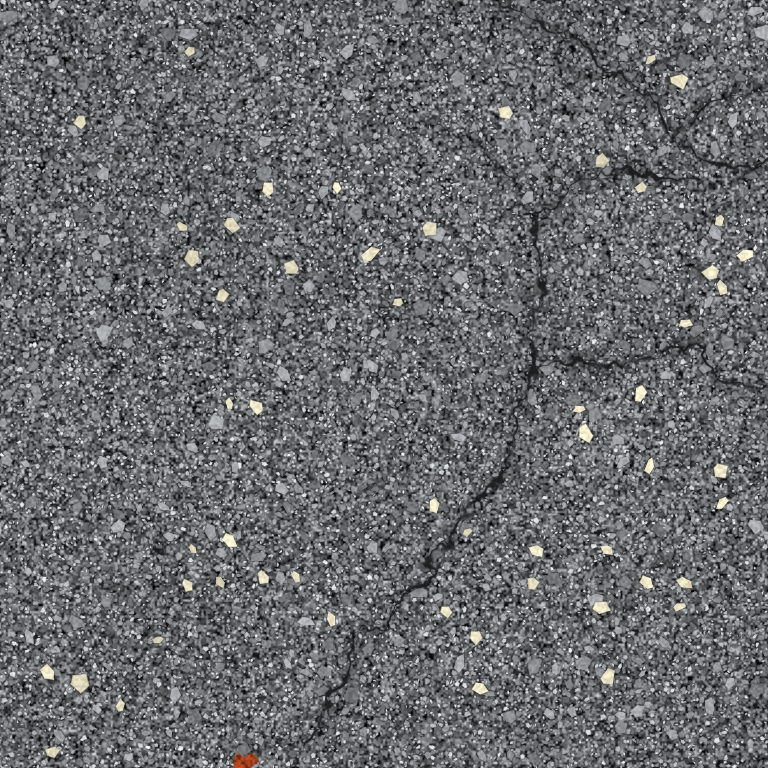
Reproduce this texture procedurally as a Shadertoy shader.

```glsl
const vec3 COOL_GREY = vec3(0.978, 1.0, 1.022);
const vec3 CREAM = vec3(0.95, 0.92, 0.80);
const vec3 RUST = vec3(0.58, 0.23, 0.10);

float hash(vec2 p) {
    vec3 q = fract(vec3(p.xyx) * 0.1031);
    q += dot(q, q.yzx + 33.33);
    return fract((q.x + q.y) * q.z);
}

float noise(vec2 p) {
    vec2 cell = floor(p), f = fract(p);
    f = f * f * (3.0 - 2.0 * f);
    float low = mix(hash(cell), hash(cell + vec2(1, 0)), f.x);
    float high = mix(hash(cell + vec2(0, 1)), hash(cell + vec2(1, 1)), f.x);
    return mix(low, high, f.y);
}

// Coverage of a shape from its signed distance
float fill(float dist, float soft) {
    return 1.0 - smoothstep(-soft, soft, dist);
}

// Irregular, slightly stretched five-sided chip
float chipDistance(vec2 p, float radius, vec2 id) {
    float turn = 6.2832 * hash(id + 11.3);
    p = mat2(cos(turn), sin(turn), -sin(turn), cos(turn)) * p;
    p.y *= 1.0 + 0.8 * hash(id + 23.7);
    float dist = -1.0;
    for (int k = 0; k < 5; k++) {
        float vary = hash(id + 5.1 * float(k) + 37.0);
        float angle = 1.2566 * float(k) + 0.6 * vary;
        dist = max(dist, dot(p, vec2(cos(angle), sin(angle))) - radius * (0.72 + 0.4 * vary));
    }
    return dist;
}

// Scatters chips on a jittered grid over the ground colour
vec3 scatterChips(vec3 ground, vec2 p, float scale, float density, vec2 sizes,
                  vec3 darkTone, vec3 lightTone, float grain, float soft) {
    vec2 cell = floor(p * scale), nearestId = cell;
    float nearest = 1.0;
    for (int y = -1; y <= 1; y++)
    for (int x = -1; x <= 1; x++) {
        vec2 corner = cell + vec2(x, y);
        vec2 id = corner + scale * 1.37;
        if (hash(id) > density) continue;
        vec2 centre = corner + 0.2 + 0.6 * vec2(hash(id + 3.1), hash(id + 7.9));
        float radius = mix(sizes.x, sizes.y, hash(id + 15.5));
        float dist = chipDistance(p * scale - centre, radius, id);
        if (dist < nearest) {
            nearest = dist;
            nearestId = id;
        }
    }
    float dist = nearest / scale;
    vec3 stone = mix(darkTone, lightTone, hash(nearestId + 51.0)) + 0.16 * grain;
    ground *= 1.0 - 0.22 * fill(dist - 0.0015, 0.0018);
    return mix(ground, stone, fill(dist, soft));
}

float segmentDistance(vec2 p, vec2 a, vec2 b) {
    vec2 along = b - a;
    return length(p - a - along * clamp(dot(p - a, along) / dot(along, along), 0.0, 1.0));
}

float pathDistance(vec2 p, vec2 path[5]) {
    float dist = 9.0;
    for (int i = 0; i < 4; i++) dist = min(dist, segmentDistance(p, path[i], path[i + 1]));
    return dist;
}

// Distance to the branching crack network
float crackDistance(vec2 p) {
    vec2 upper[5] = vec2[5](vec2(0.625, 1.01), vec2(0.73, 0.955), vec2(0.84, 0.885), vec2(0.905, 0.80), vec2(1.01, 0.785));
    vec2 fork[5] = vec2[5](vec2(0.89, 0.84), vec2(0.90, 0.855), vec2(0.93, 0.873), vec2(0.97, 0.884), vec2(1.01, 0.89));
    vec2 bend[5] = vec2[5](vec2(0.90, 0.768), vec2(0.78, 0.78), vec2(0.70, 0.72), vec2(0.70, 0.62), vec2(0.684, 0.48));
    vec2 trunk[5] = vec2[5](vec2(0.684, 0.48), vec2(0.638, 0.362), vec2(0.54, 0.238), vec2(0.469, 0.167), vec2(0.404, 0.03));
    vec2 side[5] = vec2[5](vec2(0.684, 0.52), vec2(0.78, 0.53), vec2(0.90, 0.545), vec2(0.96, 0.505), vec2(1.01, 0.49));
    vec2 hairline[5] = vec2[5](vec2(0.56, 0.85), vec2(0.60, 0.82), vec2(0.63, 0.80), vec2(0.67, 0.765), vec2(0.70, 0.72));
    float strong = min(min(pathDistance(p, upper), pathDistance(p, bend)), pathDistance(p, trunk));
    float thin = min(pathDistance(p, fork), pathDistance(p, side)) + 0.0006;
    return min(min(strong, thin), pathDistance(p, hairline) + 0.0018);
}

void mainImage(out vec4 fragColor, in vec2 fragCoord) {
    vec2 p = fragCoord / iResolution.y;
    float soft = max(0.0012, 0.75 / iResolution.y);

    // Gritty binder
    float fine = noise(p * 330.0) - 0.5;
    float coarse = noise(p * 170.0 + 40.0) - 0.5;
    vec3 col = COOL_GREY * (0.41 + 0.62 * fine + 0.36 * coarse);

    // Grey aggregate, then pale chips
    col = scatterChips(col, p, 130.0, 0.75, vec2(0.22, 0.48), COOL_GREY * 0.27, COOL_GREY * 0.66, fine, soft);
    col = scatterChips(col, p, 75.0, 0.45, vec2(0.18, 0.42), COOL_GREY * 0.34, COOL_GREY * 0.68, fine, soft);
    col = scatterChips(col, p, 190.0, 0.16, vec2(0.25, 0.45), COOL_GREY * 0.68, COOL_GREY * 0.92, fine, soft);
    col = scatterChips(col, p, 95.0, 0.20, vec2(0.14, 0.36), COOL_GREY * 0.64, COOL_GREY * 0.90, fine, soft);
    col = scatterChips(col, p, 34.0, 0.22, vec2(0.18, 0.36), COOL_GREY * 0.44, COOL_GREY * 0.70, fine, soft);
    col = scatterChips(col, p, 22.0, 0.11, vec2(0.14, 0.25), CREAM * 0.90, CREAM, fine, soft);
    col *= 0.96 + 0.08 * noise(p * 5.0);

    // Ragged cracks with grimy borders
    vec2 wander = vec2(noise(p * 32.0), noise(p * 32.0 + 70.0)) - 0.5;
    vec2 ragged = vec2(noise(p * 110.0), noise(p * 110.0 + 90.0)) - 0.5;
    float crack = crackDistance(p + 0.022 * wander + 0.011 * ragged);
    float width = 0.0038 * noise(p * 45.0 + 20.0);
    col *= 1.0 - 0.28 * exp(-crack / 0.009);
    col = mix(col, COOL_GREY * 0.10, 0.9 * fill(crack - width, 0.0018));

    // Rusty leaf scrap
    float leaf = length((p - vec2(0.319, 0.008)) * vec2(1.0, 1.15)) - 0.014 + 0.016 * ragged.x;
    col = mix(col, RUST * (1.0 + 0.8 * fine), fill(leaf, 0.002));

    fragColor = vec4(clamp(col, 0.0, 1.0), 1.0);
}
```
